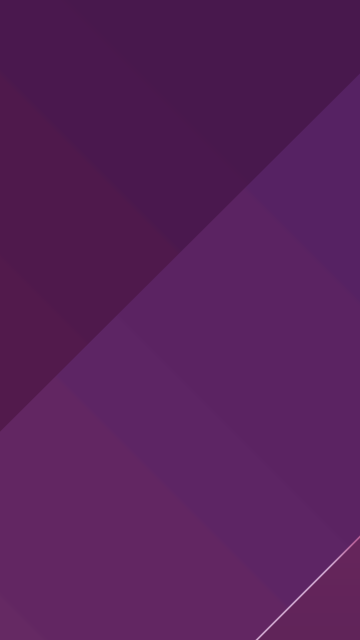
Give the GLSL for this background, as a Shadertoy shader.

```glsl
// Flat plum backdrop: two diagonal panels with faint cross bands and a bright-edged corner.

// Soft step across a band boundary
float band(float s, float edge) {
    return smoothstep(edge - 0.008, edge + 0.008, s);
}

void mainImage(out vec4 fragColor, in vec2 fragCoord) {
    vec2 p = fragCoord / iResolution.y;
    float pixel = 1.0 / iResolution.y;
    float along = p.x + p.y;

    // Lower panel: rosy plum fading to violet in diagonal bands
    vec3 violet = mix(vec3(0.396, 0.162, 0.388), vec3(0.384, 0.150, 0.384), band(along, 0.07));
    violet = mix(violet, vec3(0.364, 0.145, 0.394), band(along, 0.50));
    violet = mix(violet, vec3(0.356, 0.137, 0.384), band(along, 0.69));
    violet = mix(violet, vec3(0.337, 0.133, 0.388), band(along, 1.09));

    // Upper panel: dark wine fading to deep purple
    vec3 wine = mix(vec3(0.322, 0.102, 0.298), vec3(0.310, 0.098, 0.298), band(along, 0.60));
    wine = mix(wine, vec3(0.292, 0.096, 0.304), band(along, 0.885));
    wine = mix(wine, vec3(0.284, 0.093, 0.302), band(along, 1.10));

    // Main diagonal between the panels
    float ridge = (p.y - 0.995 * p.x - 0.3255) * 0.707;
    vec3 color = mix(violet, wine, smoothstep(-0.7 * pixel, 0.7 * pixel, ridge));

    // Corner triangle
    float corner = (p.y - p.x + 0.401) * 0.707;
    vec3 rose = mix(vec3(0.376, 0.141, 0.350), vec3(0.400, 0.145, 0.357), p.y / 0.16);
    color = mix(rose, color, smoothstep(-0.7 * pixel, 0.7 * pixel, corner));

    // Thin pale rim, turning pink towards the right side
    float rim = 1.0 - smoothstep(0.0, 0.0009 + pixel, abs(corner));
    vec3 rimColor = mix(vec3(0.90, 0.76, 0.90), vec3(0.78, 0.42, 0.64), smoothstep(0.11, 0.16, p.y));
    color = mix(color, rimColor, 0.9 * rim);

    fragColor = vec4(color, 1.0);
}
```
